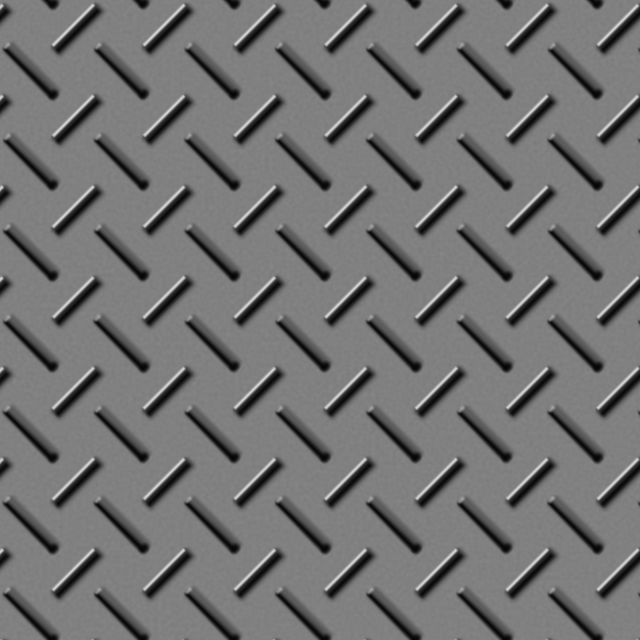
Reproduce this texture procedurally as a Shadertoy shader.

```glsl
const float REPEATS = 7.05;
const vec2 RISING_CENTER = vec2(0.807, 0.774);
const vec2 FALLING_CENTER = vec2(0.316, 0.250);

const vec3 PLATE = vec3(0.503);
const vec3 SLOPE = vec3(0.36);
const vec3 SHADE = vec3(0.20);
const vec3 BLACK = vec3(0.02);
const vec3 GLINT = vec3(0.86);

vec2 hash2(vec2 p) {
    vec3 q = fract(vec3(p.xyx) * vec3(0.1031, 0.1030, 0.0973));
    q += dot(q, q.yzx + 33.33);
    return fract((q.xx + q.yz) * q.zy);
}

float gradientCorner(vec2 cell, vec2 offset, vec2 f) {
    return dot(hash2(cell + offset) * 2.0 - 1.0, f - offset);
}

float gradientNoise(vec2 p) {
    vec2 i = floor(p), f = fract(p);
    vec2 u = f * f * f * (f * (f * 6.0 - 15.0) + 10.0);
    float low = mix(gradientCorner(i, vec2(0, 0), f), gradientCorner(i, vec2(1, 0), f), u.x);
    float high = mix(gradientCorner(i, vec2(0, 1), f), gradientCorner(i, vec2(1, 1), f), u.x);
    return mix(low, high, u.y);
}

// Soft rounded bar: x runs along it, y across it
float softBar(vec2 p, vec2 center, vec2 halfSize, float radius, float blur) {
    vec2 q = abs(p - center) - halfSize + radius;
    float d = length(max(q, 0.0)) + min(max(q.x, q.y), 0.0) - radius;
    return 1.0 - smoothstep(-blur, blur, d);
}

// Turn the cell so that x follows the given unit direction
vec2 alongAxis(vec2 p, vec2 axis) {
    return vec2(dot(p, axis), dot(p, vec2(-axis.y, axis.x)));
}

// Bar facing the light: bright upper edge, dark lower side, wide soft shadow
vec3 risingBar(vec3 color, vec2 p, float stretch) {
    p.x /= stretch;
    color = mix(color, SLOPE, softBar(p, vec2(0.0, -0.075), vec2(0.355, 0.075), 0.04, 0.045));
    color = mix(color, SHADE, softBar(p, vec2(0.0, -0.062), vec2(0.335, 0.058), 0.03, 0.038));
    color = mix(color, BLACK, softBar(p, vec2(-0.010, -0.078), vec2(0.318, 0.024), 0.02, 0.034));
    return mix(color, GLINT, softBar(p, vec2(0.0, 0.0), vec2(0.316, 0.016), 0.010, 0.019));
}

// Bar lying along the light: grey slope, dark groove, lit tip, shaded end
vec3 fallingBar(vec3 color, vec2 p, float stretch) {
    p.x /= stretch;
    float taper = smoothstep(-0.40, 0.35, p.x);
    vec2 groove = vec2(p.x, p.y / mix(0.80, 1.12, taper));
    color = mix(color, SLOPE, softBar(p, vec2(0.010, 0.040), vec2(0.385, 0.075), 0.04, 0.036));
    color = mix(color, SHADE, softBar(groove, vec2(0.010, 0.012), vec2(0.395, 0.036), 0.03, 0.036));
    color = mix(color, BLACK, softBar(groove, vec2(0.0, 0.0), vec2(0.375, 0.020), 0.02, 0.026));
    color = mix(color, BLACK, 0.9 * softBar(p, vec2(0.360, 0.022), vec2(0.036, 0.048), 0.035, 0.036));
    return mix(color, GLINT, 0.55 * softBar(p, vec2(-0.375, 0.038), vec2(0.016, 0.038), 0.014, 0.024));
}

void mainImage(out vec4 fragColor, in vec2 fragCoord) {
    vec2 uv = fragCoord / iResolution.xy;
    vec2 grid = uv * REPEATS;

    // Center one cell on each bar of the two families
    vec2 rising = grid - RISING_CENTER + 0.5;
    vec2 falling = grid - FALLING_CENTER + 0.5;
    float risingStretch = 1.0 + 0.03 * (hash2(floor(rising) + 17.0).x - 0.5);
    float fallingStretch = 1.0 + 0.03 * (hash2(floor(falling) + 43.0).x - 0.5);

    // Plate with faint grain
    vec3 color = PLATE + 0.03 * gradientNoise(uv * 150.0);

    // Raised bars
    const float DIAGONAL = 0.70711;
    vec2 risingPoint = alongAxis(fract(rising) - 0.5, vec2(DIAGONAL, DIAGONAL));
    vec2 fallingPoint = alongAxis(fract(falling) - 0.5, vec2(DIAGONAL, -DIAGONAL));
    color = risingBar(color, risingPoint, risingStretch);
    color = fallingBar(color, fallingPoint, fallingStretch);

    fragColor = vec4(color, 1.0);
}
```
